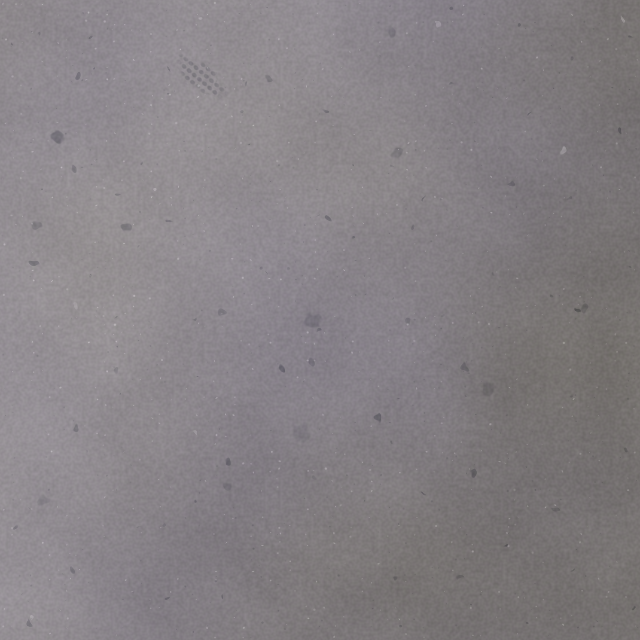
Write a WebGL 1 fragment shader that draws this texture.

```glsl
precision highp float;
// Smooth worn concrete: soft light falloff, fine grain, pale grit, dark specks and stains.
uniform vec2 u_resolution;

#define LIGHT_TONE vec3(0.583, 0.563, 0.582)
#define MID_TONE vec3(0.528, 0.508, 0.530)
#define DARK_TONE vec3(0.463, 0.446, 0.446)
#define STAIN_TINT vec3(1.08, 1.0, 0.93)
#define GRAIN 0.036
#define MOTTLE 0.022
#define STAIN_DEPTH 0.115
#define GRIT_GLOW 0.15
#define PRINT_CENTRE vec2(0.315, 0.88)
#define PRINT_PITCH 0.0105

vec2 hash2(vec2 p) {
  vec3 q = fract(p.xyx * vec3(0.1031, 0.1030, 0.0973));
  q += dot(q, q.yzx + 33.33);
  return fract((q.xx + q.yz) * q.zy);
}

float cornerSlope(vec2 cell, vec2 offset) {
  float angle = 6.2832 * hash2(cell).x;
  return dot(vec2(cos(angle), sin(angle)), offset);
}

float gradientNoise(vec2 p) {
  vec2 i = floor(p), f = fract(p), e = vec2(1.0, 0.0);
  vec2 w = f * f * f * (f * (f * 6.0 - 15.0) + 10.0);
  float low = mix(cornerSlope(i, f), cornerSlope(i + e, f - e), w.x);
  float high = mix(cornerSlope(i + e.yx, f - e.yx), cornerSlope(i + 1.0, f - 1.0), w.x);
  return mix(low, high, w.y);
}

float fbm(vec2 p) {
  float sum = 0.0, amplitude = 1.0;
  for (int i = 0; i < 4; i++) {
    sum += amplitude * gradientNoise(p);
    p = p * 2.03 + 17.3;
    amplitude *= 0.5;
  }
  return sum;
}

mat2 rotation(float angle) {
  float c = cos(angle), s = sin(angle);
  return mat2(c, s, -s, c);
}

// At most one randomly sized, turned and stretched spot per grid cell.
float scatter(vec2 p, float cells, float density, float radius, float seed) {
  vec2 grid = p * cells, id = floor(grid) + seed;
  vec2 place = hash2(id), kind = hash2(id + 57.0), look = hash2(id + 113.0);
  vec2 offset = (fract(grid) - mix(vec2(0.25), vec2(0.75), place)) / cells;
  offset = rotation(6.2832 * look.x) * offset;
  offset.y *= 1.0 + 1.2 * look.y * look.y;
  float size = radius * mix(0.4, 1.0, kind.y * kind.y);
  float soft = max(0.8 / u_resolution.y, 0.25 * size);
  float spot = 1.0 - smoothstep(-soft, soft, length(offset) - size);
  return spot * step(kind.x, density) * mix(0.45, 1.0, place.x);
}

// Faint oblique patch of staggered dots.
float dottedPrint(vec2 p) {
  vec2 q = rotation(0.7) * (p - PRINT_CENTRE);
  float fade = 1.0 - smoothstep(0.6, 1.1, length(q / vec2(0.05, 0.021)) + 0.5 * gradientNoise(p * 60.0));
  vec2 grid = q / PRINT_PITCH;
  grid.x += 0.5 * mod(floor(grid.y), 2.0);
  vec2 cell = fract(grid) - 0.5;
  return fade * (1.0 - smoothstep(0.2, 0.45, length(cell * vec2(0.85, 1.1))));
}

void main() {
  vec2 p = gl_FragCoord.xy / u_resolution.y;

  // Broad light falloff from the left to the lower right
  float shade = smoothstep(-0.15, 0.72, 0.85 * p.x - 0.36 * p.y + 0.12 * fbm(p * 2.3 + 4.0));
  vec3 color = mix(LIGHT_TONE, MID_TONE, smoothstep(0.0, 0.5, shade));
  color = mix(color, DARK_TONE, smoothstep(0.45, 0.95, shade));
  color -= 0.025 * (1.0 - smoothstep(0.0, 0.3, length(p - vec2(0.36, 0.12))));
  color -= 0.030 * (1.0 - smoothstep(0.0, 0.45, length(p - vec2(0.0, 1.0))));

  // Cloudy mottling, with a slow warm to violet drift
  color += MOTTLE * fbm(p * 9.0 + 31.0);
  color += 0.022 * gradientNoise(p * 3.4 + 70.0) * vec3(0.1, 0.2, -0.8);

  // Fine grain
  float grain = gradientNoise(p * 210.0) + 0.7 * gradientNoise(p * 97.0 + 9.0);
  color += GRAIN * grain;
  color += 0.012 * gradientNoise(p * 140.0 + 50.0) * vec3(0.6, -0.3, 1.0);

  // Dark stains with ragged outlines, then small specks
  vec2 ragged = p + 0.007 * vec2(gradientNoise(p * 75.0), gradientNoise(p * 75.0 + 40.0));
  float upper = mix(0.6, 1.0, smoothstep(0.3, 0.7, p.y));
  float stain = upper * scatter(ragged, 7.0, 0.30, 0.014, 3.0);
  stain = max(stain, scatter(ragged, 13.0, 0.13, 0.008, 21.0));
  stain = max(stain, 0.9 * scatter(ragged, 25.0, 0.11, 0.0038, 41.0));
  stain = max(stain, 0.6 * scatter(p, 75.0, 0.09, 0.0017, 65.0));
  stain = max(stain, 0.7 * dottedPrint(p));
  color -= STAIN_DEPTH * stain * STAIN_TINT;

  // Pale grit and a few larger chips
  float grit = scatter(p, 70.0, 0.13, 0.0018, 83.0);
  grit = max(grit, 0.8 * scatter(ragged, 11.0, 0.08, 0.0065, 97.0));
  color += GRIT_GLOW * grit;

  gl_FragColor = vec4(color, 1.0);
}
```
